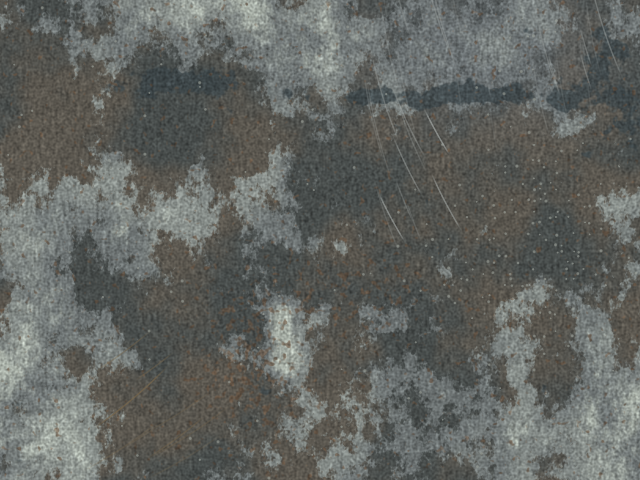
This texture is drawn by a Shadertoy shader. Its source:

```glsl
// Weathered zinc sheet: flaking dark film over brushed metal, with stains, rust and scratches.

vec2 hash22(vec2 p) {
    vec3 q = fract(p.xyx * vec3(0.1031, 0.1030, 0.0973));
    q += dot(q, q.yzx + 33.33);
    return fract((q.xx + q.yz) * q.zy);
}

float cornerSlope(vec2 cell, vec2 corner, vec2 f) {
    return dot(hash22(cell + corner + 50.0) * 2.0 - 1.0, f - corner);
}

float gradientNoise(vec2 p) {
    vec2 cell = floor(p), f = fract(p);
    vec2 u = f * f * f * (f * (f * 6.0 - 15.0) + 10.0);
    vec2 e = vec2(1.0, 0.0);
    float low = mix(cornerSlope(cell, e.yy, f), cornerSlope(cell, e.xy, f), u.x);
    float high = mix(cornerSlope(cell, e.yx, f), cornerSlope(cell, e.xx, f), u.x);
    return 1.4 * mix(low, high, u.y);
}

float fbm(vec2 p, float gain, int octaves) {
    float sum = 0.0, amp = 1.0;
    for (int i = 0; i < octaves; i++) {
        sum += amp * gradientNoise(p);
        p = mat2(1.6, 1.2, -1.2, 1.6) * p + 17.3;
        amp *= gain;
    }
    return sum;
}

// Soft elliptical region, 1 at its centre
float region(vec2 p, vec2 centre, vec2 radius) {
    vec2 d = (p - centre) / radius;
    return exp(-dot(d, d));
}

// Scattered, slightly bowed hairlines that share one direction
float scratches(vec2 p, vec2 centre, vec2 spread, float angle, float reach, int count, float seed) {
    float pixel = 1.0 / iResolution.y, ink = 0.0;
    for (int i = 0; i < count; i++) {
        vec2 place = hash22(vec2(float(i) + 3.0, seed));
        vec2 form = hash22(vec2(float(i) + 3.0, seed + 41.0));
        float a = angle + 0.22 * (form.x - 0.5);
        vec2 along = vec2(cos(a), sin(a));
        vec2 d = p - centre - spread * (place * 2.0 - 1.0);
        vec2 q = vec2(dot(d, along), dot(d, vec2(-along.y, along.x)));
        float extent = reach * mix(0.3, 1.0, form.y);
        float line = 1.0 - smoothstep(0.0004, 0.0006 + pixel, abs(q.y - 0.5 * q.x * q.x));
        float fade = 1.0 - smoothstep(0.5, 1.0, abs(q.x) / extent);
        ink = max(ink, line * fade * mix(0.25, 1.0, form.x * form.x));
    }
    return ink;
}

// Small round chips, one possible per grid cell
float chips(vec2 p, float scale, float share) {
    vec2 cell = floor(p * scale);
    vec2 r = hash22(cell + 9.0), s = hash22(cell + 131.0);
    float dist = length(fract(p * scale) - mix(vec2(0.3), vec2(0.7), r));
    return step(s.x, share) * (1.0 - smoothstep(0.1, 0.38, dist / mix(0.6, 1.1, s.y)));
}

// Broad distribution of bare metal (positive) and film (negative)
float bareMetal(vec2 p) {
    float bare = -0.2;
    bare += 0.75 * region(p, vec2(0.06, 0.14), vec2(0.26, 0.28));
    bare += 0.45 * region(p, vec2(0.10, 0.58), vec2(0.28, 0.13));
    bare += 0.55 * region(p, vec2(0.45, 0.96), vec2(0.42, 0.12));
    bare += 0.35 * region(p, vec2(0.60, 0.77), vec2(0.09, 0.20));
    bare += 0.65 * region(p, vec2(1.03, 0.92), vec2(0.27, 0.13));
    bare += 1.40 * region(p, vec2(0.585, 0.30), vec2(0.05, 0.09));
    bare += 0.75 * region(p, vec2(1.30, 0.12), vec2(0.13, 0.28));
    bare += 0.30 * region(p, vec2(0.95, 0.12), vec2(0.30, 0.16));
    bare -= 1.00 * region(p, vec2(0.42, 0.75), vec2(0.14, 0.06));
    bare -= 1.10 * region(p, vec2(0.08, 0.77), vec2(0.10, 0.13));
    bare -= 1.20 * region(p, vec2(0.36, 0.16), vec2(0.12, 0.16));
    bare -= 0.45 * region(p, vec2(0.85, 0.58), vec2(0.24, 0.20));
    bare -= 0.45 * region(p, vec2(1.16, 0.48), vec2(0.16, 0.13));
    return bare - 0.55 * region(p, vec2(1.27, 0.88), vec2(0.10, 0.15));
}

void mainImage(out vec4 fragColor, in vec2 fragCoord) {
    vec2 p = fragCoord / iResolution.y;
    vec2 warp = vec2(gradientNoise(p * 9.0), gradientNoise(p * 9.0 + 31.0));
    float broad = bareMetal(p + 0.045 * warp);
    float ragged = fbm(p * vec2(8.0, 6.5), 0.72, 6);
    float cloud = fbm(p * 4.0 + 60.0, 0.6, 4);
    float grain = gradientNoise(p * 175.0) + 0.6 * gradientNoise(p * 95.0 + 7.0);
    float brushed = gradientNoise(p * vec2(150.0, 38.0) + 21.0);

    // Dark film and bare metal
    vec3 film = mix(vec3(0.29, 0.31, 0.305), vec3(0.345, 0.33, 0.30), smoothstep(-0.4, 0.4, cloud));
    vec3 steel = mix(vec3(0.44, 0.465, 0.465), vec3(0.51, 0.535, 0.52), smoothstep(-0.3, 0.5, cloud));
    float bare = broad + 0.75 * ragged;
    vec3 metal = mix(steel, vec3(0.66, 0.69, 0.655), smoothstep(0.3, 1.2, bare + 0.4 * broad - 0.1));
    vec3 color = mix(film, metal, smoothstep(-0.12, 0.16, bare));

    // Blue-grey rubbed zone
    float rubbed = region(p, vec2(1.02, 0.9), vec2(0.26, 0.15));
    color = mix(color, vec3(0.41, 0.435, 0.45), 0.55 * rubbed);

    // Slate stains with ragged borders
    float damp = region(p, vec2(0.37, 0.83), vec2(0.14, 0.035))
        + region(p, vec2(0.92, 0.80), vec2(0.32, 0.025)) + 0.6 * region(p, vec2(1.28, 0.82), vec2(0.12, 0.2));
    float stain = smoothstep(0.5, 0.72, damp + 0.55 * fbm(p * 14.0 + 5.0, 0.65, 4));
    color = mix(color, vec3(0.225, 0.265, 0.28), 0.75 * stain);

    // Rust flecks
    float rusty = 0.14 + 0.4 * region(p, vec2(0.52, 0.24), vec2(0.10, 0.16))
        + 0.25 * region(p, vec2(0.73, 0.40), vec2(0.16, 0.08));
    float rust = smoothstep(0.45, 0.85, rusty + 0.75 * fbm(p * 55.0 + 90.0, 0.8, 2));
    color = mix(color, vec3(0.40, 0.31, 0.235), 0.6 * rust);

    // Grain, chips and scratches
    color *= 1.0 + 0.25 * grain + 0.16 * brushed + 0.07 * cloud;
    float chipped = 0.012 + 0.25 * region(p, vec2(1.12, 0.48), vec2(0.14, 0.17));
    color = mix(color, vec3(0.60, 0.62, 0.59), 0.65 * chips(p + 0.003 * warp, 85.0, chipped));
    float pale = max(0.55 * scratches(p, vec2(1.0, 0.86), vec2(0.26, 0.14), -1.36, 0.13, 26, 5.0),
        scratches(p, vec2(0.88, 0.64), vec2(0.08, 0.15), -1.15, 0.11, 9, 23.0));
    color = mix(color, vec3(0.63, 0.65, 0.64), 0.8 * pale);
    float scuffs = scratches(p, vec2(0.33, 0.14), vec2(0.09, 0.13), 0.62, 0.12, 9, 12.0);
    color = mix(color, vec3(0.47, 0.40, 0.29), 0.8 * scuffs);
    fragColor = vec4(clamp(color, 0.0, 1.0), 1.0);
}
```
